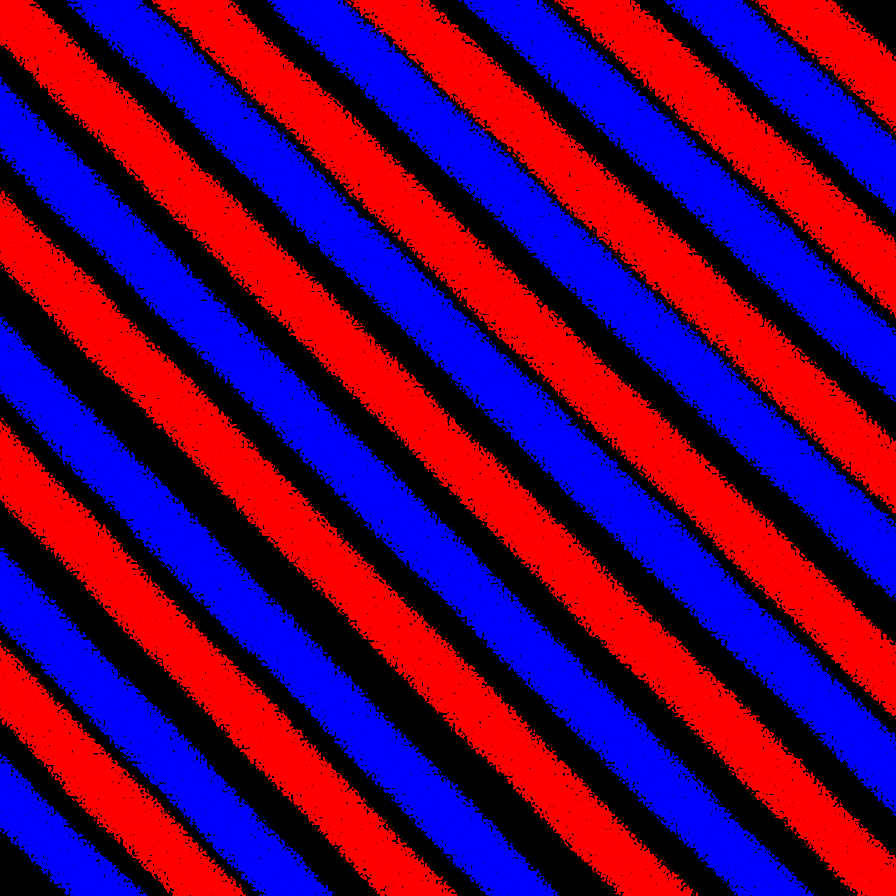
Write a WebGL 2 fragment shader that draws this pattern.

```glsl
#version 300 es
precision highp float;
// Eight red and eight blue chalky diagonal stripes, alternating on black.
// Each stripe is a band around a slightly tilted line with harmonic spacing;
// gradient noise frays the edges and speckles the inside.
uniform vec2 u_resolution;
out vec4 fragColor;

vec2 gradientAt(vec2 cell) {
  vec3 q = fract(cell.xyx * vec3(0.1031, 0.1030, 0.0973));
  q += dot(q, q.yzx + 33.33);
  float angle = 6.2832 * fract((q.x + q.y) * q.z);
  return vec2(cos(angle), sin(angle));
}

float gradientNoise(vec2 p) {
  vec2 i = floor(p), f = p - i;
  vec2 w = f * f * f * (f * (f * 6.0 - 15.0) + 10.0);
  vec2 o = vec2(0.0, 1.0);
  return mix(
    mix(dot(gradientAt(i), f), dot(gradientAt(i + o.yx), f - o.yx), w.x),
    mix(dot(gradientAt(i + o), f - o), dot(gradientAt(i + 1.0), f - 1.0), w.x),
    w.y);
}

// Depth inside the nearest stripe of one colour, negative outside.
// across and along are the diagonal coordinates, both zero at the centre.
float stripeDepth(float across, float along, float first, float spacing, vec4 harmonics) {
  float nearest = 1.0;
  for (int i = 0; i < 8; i++) {
    float n = float(i);
    float center = first + spacing * n
      + dot(harmonics, sin(n * 3.14159 / 7.0 * vec4(1.0, 2.0, 3.0, 4.0)));
    float tilt = 0.0065 + 0.026 * sin(3.45 * center);
    float t = clamp(along / (2.0 * (1.0 - abs(center))), -0.6, 0.6);
    nearest = min(nearest, abs(across - center - tilt * t));
  }
  return 0.0425 - nearest;
}

// Ink coverage: solid deep inside, thinner and grainier towards the edge.
float chalk(float depth, float grain) {
  float density = min(depth * 150.0, 0.78 * tanh(depth * 65.0));
  return smoothstep(-0.16, 0.16, density + grain);
}

void main() {
  vec2 p = gl_FragCoord.xy / u_resolution;
  float across = p.x + p.y - 1.0 + 0.006 * gradientNoise(p * 9.0 + 3.7);
  float along = p.x - p.y;

  // Fine grain with some coarser clumps
  float grain = 1.25 * gradientNoise(p * 310.0 + 0.37)
              + 0.45 * gradientNoise(p * 120.0 + 51.3);

  float red = chalk(stripeDepth(across, along, -0.763, 0.2362,
    vec4(0.044, -0.0035, -0.0065, -0.0065)), grain);
  float blue = chalk(stripeDepth(across, along, -0.8815, 0.2394,
    vec4(0.031, -0.0235, -0.013, -0.0013)), grain);

  fragColor = vec4(red, 0.0, blue, 1.0);
}
```
